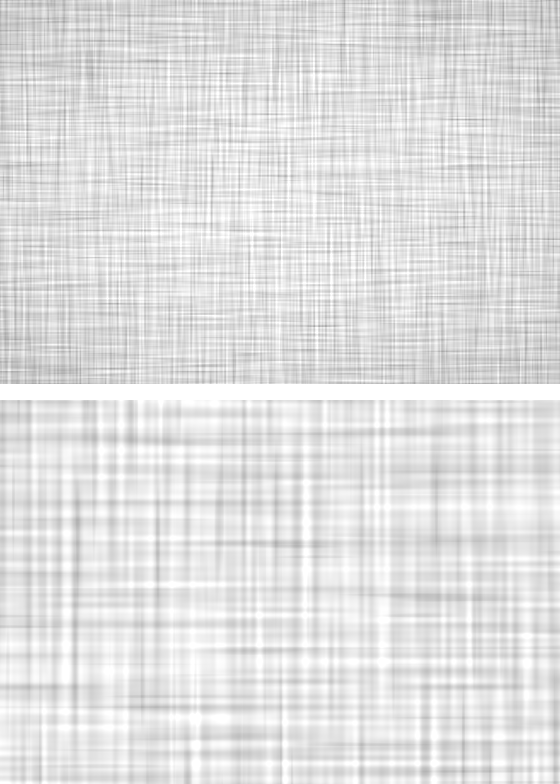
Top: the whole. Bottom: its middle third, enlarged.
Reproduce this texture procedurally as a Shadertoy shader.

```glsl
const float CENTER_TONE = 0.912;
const float CORNER_DROP = 0.125;
const float SLUB_DARKNESS = 0.07;
const float NEIGHBOUR_CONTRAST = 0.6;

// Streaks: x = cells along a thread, y = threads per canvas height
const vec2 FINE_THREADS = vec2(8.0, 225.0);
const vec2 MEDIUM_THREADS = vec2(8.0, 125.0);
const vec2 BROAD_THREADS = vec2(6.0, 55.0);
const vec2 SLUBS = vec2(8.0, 215.0);
const vec3 THREAD_WEIGHTS = vec3(0.105, 0.1, 0.03);

float hash(vec2 p) {
    vec3 h = fract(p.xyx * 0.1031);
    h += dot(h, h.yzx + 33.33);
    return fract((h.x + h.y) * h.z);
}

// Brightness along one thread, each thread shifted by its own offset
float threadTone(float along, float row, float seed) {
    along += 17.0 * hash(vec2(row, seed + 5.0));
    float cell = floor(along);
    float blend = smoothstep(0.0, 1.0, along - cell);
    vec2 key = vec2(cell + seed * 3.7, row + seed * 11.3);
    return mix(hash(key), hash(key + vec2(1.0, 0.0)), blend);
}

float streaks(vec2 p, vec2 density, float seed) {
    p *= density;
    float row = floor(p.y);
    float blend = smoothstep(0.0, 1.0, p.y - row);
    return mix(threadTone(p.x, row, seed),
               threadTone(p.x, row + 1.0, seed), blend);
}

// Streaks set against the next thread, so that they do not clump; mean zero
float contrastStreaks(vec2 p, vec2 density, float seed) {
    vec2 nextThread = p + vec2(0.0, 1.0 / density.y);
    return streaks(p, density, seed) - 0.5
         - NEIGHBOUR_CONTRAST * (streaks(nextThread, density, seed) - 0.5);
}

// One direction of the cloth: three thread widths and sparse dark slubs
float weave(vec2 p, float seed) {
    vec3 layers = vec3(contrastStreaks(p, FINE_THREADS, seed),
                       contrastStreaks(p, MEDIUM_THREADS, seed + 13.0),
                       streaks(p, BROAD_THREADS, seed + 29.0) - 0.5);
    float slub = smoothstep(0.72, 1.0, streaks(p, SLUBS, seed + 41.0));
    return dot(layers, THREAD_WEIGHTS) - SLUB_DARKNESS * slub;
}

void mainImage(out vec4 fragColor, in vec2 fragCoord) {
    vec2 p = fragCoord / iResolution.y;
    vec2 fromCenter = 2.0 * fragCoord / iResolution.xy - 1.0;

    // Soft light that falls off towards the corners
    float tone = CENTER_TONE - CORNER_DROP * 0.5 * dot(fromCenter, fromCenter);

    // Weft and warp
    tone += weave(p, 1.0) + weave(p.yx, 83.0);

    fragColor = vec4(vec3(clamp(tone, 0.0, 1.0)), 1.0);
}
```
